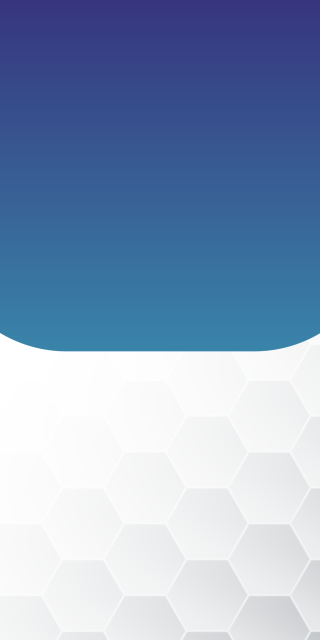
This background is drawn by a Shadertoy shader. Its source:

```glsl
const vec3 INDIGO = vec3(0.214, 0.208, 0.495);
const vec3 TEAL = vec3(0.224, 0.518, 0.664);
const vec3 WHITE = vec3(1.0);
const vec3 SHADOW_TINT = vec3(1.05, 1.0, 0.94);

float roundedBox(vec2 p, vec2 halfSize, float radius) {
    vec2 q = abs(p) - halfSize + radius;
    return length(max(q, 0.0)) + min(max(q.x, q.y), 0.0) - radius;
}

// Offset from the centre of the nearest flat-topped hexagon
vec2 hexLocal(vec2 p, float height) {
    vec2 cell = height * vec2(sqrt(3.0), 1.0);
    vec2 a = mod(p, cell) - 0.5 * cell;
    vec2 b = mod(p + 0.5 * cell, cell) - 0.5 * cell;
    return dot(a, a) < dot(b, b) ? a : b;
}

// Distance from a point inside a hexagon to its border
float hexBorder(vec2 local, float height) {
    vec2 q = abs(local);
    return 0.5 * height - max(q.y, dot(q, vec2(0.866, 0.5)));
}

vec3 hexTiles(vec2 p, vec2 origin, float height, float horizon, float pixel) {
    vec2 local = hexLocal(p - origin, height);
    float border = hexBorder(local, height);

    // Each tile is darkest along its top and has a pale rim
    float lift = dot(local, vec2(0.25, 1.0)) / height + 0.5;
    float shade = mix(0.42, 1.05, smoothstep(-0.1, 1.1, lift));
    shade = mix(0.3, shade, smoothstep(0.0, 0.003 + pixel, border));

    // Grey deepens towards the lower right
    float depth = max(0.6 * p.x + 0.7 * (horizon - p.y), 0.0);
    return WHITE - SHADOW_TINT * 0.145 * depth * depth * shade;
}

vec3 panelGradient(float y, float bottom, float top) {
    return mix(TEAL, INDIGO, clamp((y - bottom) / (top - bottom), 0.0, 1.0));
}

void mainImage(out vec4 fragColor, in vec2 fragCoord) {
    // One unit is the canvas width
    vec2 p = fragCoord / iResolution.x;
    float pixel = 1.0 / iResolution.x;
    float top = iResolution.y / iResolution.x;
    float panelBottom = 0.451 * top;

    // Tiled lower background
    vec2 hexOrigin = vec2(0.065, 0.2526);
    float hexHeight = 0.2242;
    vec2 cellCentre = 0.5 * hexHeight * vec2(sqrt(3.0), 1.0);
    vec3 color = hexTiles(p, hexOrigin - cellCentre, hexHeight, panelBottom, pixel);

    // Upper panel with broad rounded corners
    vec2 panelHalf = vec2(0.697, top);
    vec2 panelCentre = vec2(0.501, panelBottom + panelHalf.y);
    float panel = roundedBox(p - panelCentre, panelHalf, 0.404);
    float cover = 1.0 - smoothstep(-0.7 * pixel, 0.7 * pixel, panel);
    color = mix(color, panelGradient(p.y, panelBottom, top), cover);

    fragColor = vec4(color, 1.0);
}
```
